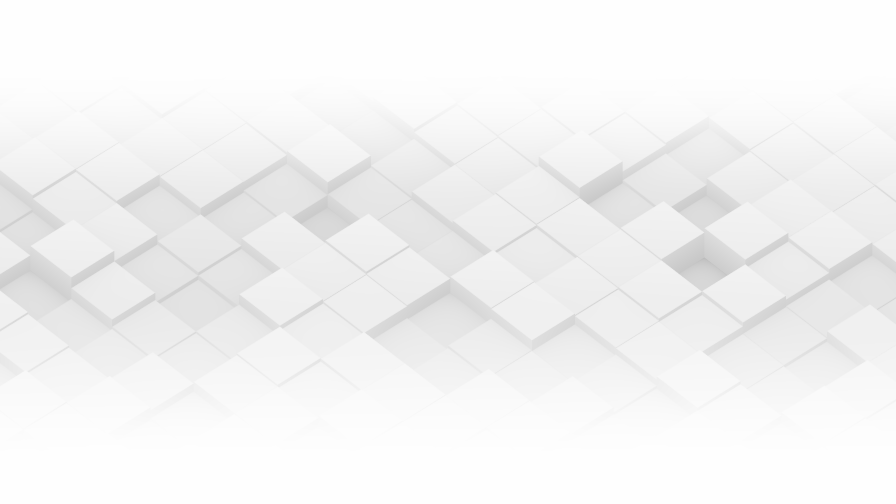
Write a WebGL 2 fragment shader that draws this background.

```glsl
#version 300 es
precision highp float;
// A field of pale square columns at uneven heights, fading to white above and below.
// Each sample walks a slanted grid of cells from front to back until it meets
// a column's top or side; nearby taller columns shade the sunken tops.
uniform vec2 u_resolution;
out vec4 outColor;

#define AXIS_RIGHT vec2(0.0856, 0.0532)
#define AXIS_FRONT vec2(0.0810, -0.0625)
#define GRID_CENTER vec2(0.729, 0.5185)
#define TOP_TONE 0.940
#define LEFT_TONE 0.865
#define FRONT_TONE 0.835
#define DEPTH_SHADE 1.5
#define PAPER 0.995
#define CEILING 0.03
#define SUNK_SHARE 0.28
#define SAMPLES 3

// Cell and height of the deepest wells and tallest columns
const vec3 ACCENTS[12] = vec3[12](
  vec3(0, -1, -0.050), vec3(4, 4, -0.050), vec3(5, 3, -0.042),
  vec3(5, 4, 0.008), vec3(4, 1, 0.016), vec3(0, 2, -0.032),
  vec3(4, 2, -0.027), vec3(-3, -1, -0.034), vec3(-4, -4, -0.034),
  vec3(-5, -3, -0.034), vec3(-4, -3, 0.014), vec3(-2, -1, -0.026));

float hash(vec2 cell) {
  return fract(sin(dot(cell, vec2(127.1, 311.7))) * 4375.85);
}

float columnHeight(vec2 cell) {
  float height = -0.010 * hash(cell);
  if (hash(cell + 17.3) < SUNK_SHARE) height -= 0.020;
  for (int i = 0; i < 12; i++) {
    if (distance(cell, ACCENTS[i].xy) < 0.5) height = ACCENTS[i].z;
  }
  return height;
}

// Soft shadow cast onto a top by a taller neighbour
float contactShade(vec2 neighbour, float height, float gap) {
  float rise = max(columnHeight(neighbour) - height, 0.0);
  return rise * exp(-gap * 5.0);
}

float topTone(vec2 cell, vec2 local, float height) {
  float shade = contactShade(cell + vec2(1, 0), height, 1.0 - local.x)
              + contactShade(cell - vec2(1, 0), height, local.x)
              + contactShade(cell + vec2(0, 1), height, 1.0 - local.y)
              + contactShade(cell - vec2(0, 1), height, local.y);
  vec2 border = min(local, 1.0 - local);
  float seam = 1.0 - smoothstep(0.0, 0.022, min(border.x, border.y));
  float tilt = 0.012 * (local.x - local.y);
  return TOP_TONE + DEPTH_SHADE * min(height, 0.0) - 1.3 * shade
       + tilt - 0.018 * seam;
}

float columnsTone(vec2 point) {
  // Grid position on the ceiling, and its drift per unit of descent
  mat2 toGrid = inverse(mat2(AXIS_RIGHT, AXIS_FRONT));
  vec2 start = toGrid * (point - GRID_CENTER - vec2(0.0, CEILING)) + 0.5;
  vec2 drift = toGrid * vec2(0.0, 1.0);
  vec2 cell = floor(start);
  float descent = 0.0;
  float wallTone = TOP_TONE;
  for (int i = 0; i < 8; i++) {
    float height = columnHeight(cell);
    float entry = CEILING - descent;
    if (height > entry) {
      float depth = height - entry;
      return wallTone - 1.1 * depth + 0.6 * min(height, 0.0);
    }
    vec2 exits = (cell + step(0.0, drift) - start) / drift;
    float next = min(exits.x, exits.y);
    if (height >= CEILING - next) {
      vec2 local = start + drift * (CEILING - height) - cell;
      return topTone(cell, local, height);
    }
    bool sideways = exits.x < exits.y;
    cell += sideways ? vec2(sign(drift.x), 0.0) : vec2(0.0, sign(drift.y));
    wallTone = sideways ? LEFT_TONE : FRONT_TONE;
    descent = next;
  }
  return wallTone;
}

void main() {
  // Average a small grid of samples for smooth edges
  float tone = 0.0;
  for (int i = 0; i < SAMPLES * SAMPLES; i++) {
    vec2 offset = (vec2(i % SAMPLES, i / SAMPLES) + 0.5) / float(SAMPLES) - 0.5;
    tone += columnsTone((gl_FragCoord.xy + offset) / u_resolution.y);
  }
  tone /= float(SAMPLES * SAMPLES);

  // White mist over the upper and lower thirds
  float y = gl_FragCoord.y / u_resolution.y;
  float clear = smoothstep(0.09, 0.44, y) * (1.0 - smoothstep(0.60, 0.86, y));
  outColor = vec4(vec3(mix(PAPER, tone, clear)), 1.0);
}
```
